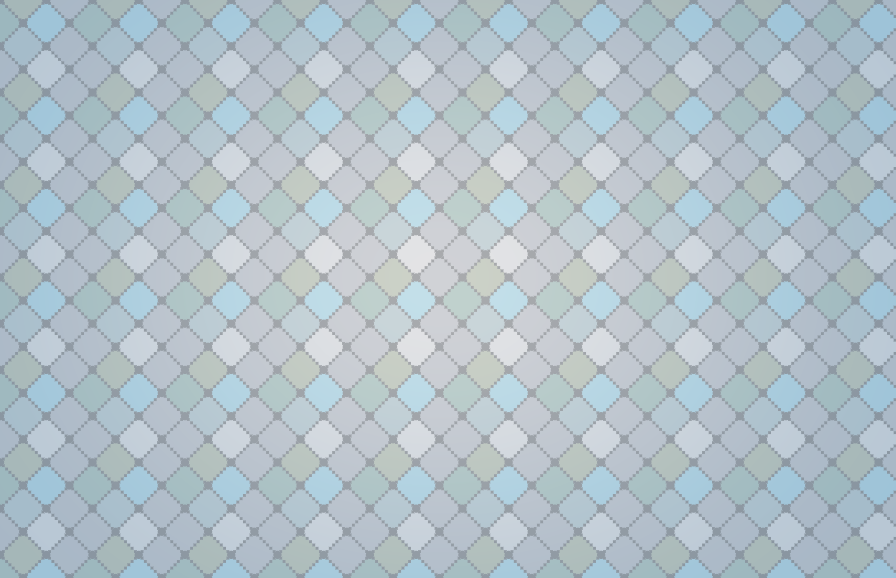
Write a Shadertoy shader that draws this pattern.

```glsl
// Pastel harlequin diamonds in a 2x2 colour repeat, joined by stitched seams
// with a knot at every crossing. Diagonal coordinates give the diamond ids
// and the seam distances; a cool radial falloff tints the whole cloth.

const vec3 LILAC = vec3(0.815, 0.822, 0.840);

// Two diamonds in each of four staggered rows, counted downwards.
vec3 diamondColour(vec2 centre) {
    vec3 palette[8] = vec3[8](
        vec3(0.800, 0.820, 0.780), LILAC,                       // olive, lilac
        vec3(0.755, 0.820, 0.805), vec3(0.765, 0.875, 0.915),   // sage, sky
        vec3(0.795, 0.840, 0.855), LILAC,                       // mist, lilac
        LILAC, vec3(0.890, 0.892, 0.900));                      // lilac, white
    int row = int(mod(2.0 * centre.y + 0.25, 4.0));
    int column = int(mod(centre.x + 0.25, 2.0));
    return palette[2 * row + column];
}

// Distance to a chain of upright squares that touch near their corners.
float stitchDistance(float across, float along) {
    float t = along - round(along);
    vec2 p = abs(vec2(t + 0.5 * across, t - 0.5 * across));
    return max(p.x, p.y) - 0.43;
}

void mainImage(out vec4 fragColor, in vec2 fragCoord) {
    vec2 uv = fragCoord / iResolution.xy;

    // Diamond units: 12.5 diamonds down the canvas, measured from the top left
    vec2 p = vec2(fragCoord.x, iResolution.y - fragCoord.y) * 12.5 / iResolution.y;
    vec2 diagonal = vec2(p.x + p.y, p.x - p.y);
    vec2 id = floor(diagonal);
    vec2 centre = 0.5 * vec2(id.x + id.y + 1.0, id.x - id.y);
    vec3 colour = diamondColour(centre);

    // Seams: 14 stitches per diamond width, with a round knot at crossings
    vec2 d = diagonal * 14.0;
    vec2 seam = mod(d + 7.0, 14.0) - 7.0;
    float thread = min(stitchDistance(seam.x, 0.5 * d.y),
                       stitchDistance(seam.y, 0.5 * d.x));
    thread = min(thread, 0.7071 * length(seam) - 1.25);
    float pixel = 175.0 / iResolution.y;
    float cover = clamp(0.5 - thread / pixel, 0.0, 1.0);
    colour = mix(colour, vec3(0.660, 0.668, 0.680), cover);

    // Light centre fading to cool blue-grey edges
    float edge = smoothstep(0.0, 0.62, length((uv - vec2(0.49, 0.52)) * vec2(1.0, 0.8)));
    colour *= mix(vec3(1.0), vec3(0.81, 0.875, 0.925), edge);

    fragColor = vec4(colour, 1.0);
}
```
